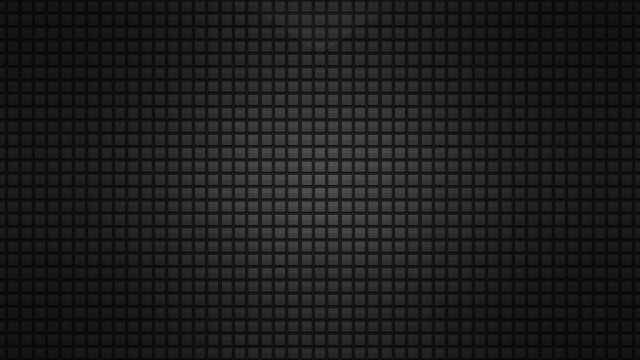
Reproduce this pattern procedurally as a WebGL 2 fragment shader.

```glsl
#version 300 es
precision highp float;

uniform vec2 u_resolution;
out vec4 fragColor;

const float PI = 3.14159265;
const vec2 TILE_COUNT = vec2(48.0, 27.0);
const vec2 GRID_SHIFT = vec2(0.5, 0.0);      // columns are centred on the side edges
const float TILE_HALF = 0.375;               // in cells
const float TILE_CORNER = 0.07;
const vec3 FACE_DIM = vec3(0.055);
const vec3 FACE_LIT = vec3(0.290);
const vec3 GROOVE_DIM = vec3(0.032);
const vec3 GROOVE_LIT = vec3(0.135);
const vec2 GLOW_FALLOFF = vec2(1.4, 0.8);
const float GLOSS_STEP = 0.13;               // upper half against lower half
const float BEVEL_LIGHT = 0.12;
const float SHADOW_DEPTH = 0.45;
const vec2 SHADOW_OFFSET = vec2(0.0, -0.06);
const vec2 WEAR_PERIOD = vec2(16.0, 9.0);
const vec2 GRAIN_PERIOD = vec2(192.0, 108.0);
const float WEAR_AMOUNT = 0.08;
const float GRAIN_AMOUNT = 0.06;
const float WEDGE_DEPTH = 0.15;              // in canvas heights
const float WEDGE_HALF_WIDTH = 0.168;
const float WEDGE_SLOPE = 0.68;
const float WEDGE_FADE = 0.04;
const vec3 WEDGE_HAZE = vec3(0.025);

float hash(vec2 p) {
    vec3 q = fract(vec3(p.xyx) * 0.1031);
    q += dot(q, q.yzx + 33.33);
    return fract((q.x + q.y) * q.z);
}

vec2 gradient(vec2 lattice, vec2 period) {
    float angle = 2.0 * PI * hash(mod(lattice, period));
    return vec2(cos(angle), sin(angle));
}

// Gradient noise that wraps after one period
float gradientNoise(vec2 p, vec2 period) {
    vec2 i = floor(p);
    vec2 f = p - i;
    vec2 u = f * f * f * (f * (f * 6.0 - 15.0) + 10.0);
    vec2 e = vec2(1.0, 0.0);
    float a = dot(gradient(i, period), f);
    float b = dot(gradient(i + e.xy, period), f - e.xy);
    float c = dot(gradient(i + e.yx, period), f - e.yx);
    float d = dot(gradient(i + e.xx, period), f - e.xx);
    return mix(mix(a, b, u.x), mix(c, d, u.x), u.y);
}

float roundedBox(vec2 p, float halfSize, float corner) {
    vec2 q = abs(p) - halfSize + corner;
    return length(max(q, 0.0)) + min(max(q.x, q.y), 0.0) - corner;
}

// Faint pointed haze hanging from the top, fading out at the seam
float wedge(vec2 uv, float aspect, float pixel) {
    float depth = 1.0 - uv.y;
    float side = abs(uv.x - 0.5) * aspect;
    float d = max(depth + WEDGE_SLOPE * side - WEDGE_DEPTH, side - WEDGE_HALF_WIDTH);
    return (1.0 - smoothstep(-pixel, pixel, d)) * smoothstep(0.0, WEDGE_FADE, depth);
}

void main() {
    vec2 uv = gl_FragCoord.xy / u_resolution;
    vec2 grid = uv * TILE_COUNT + GRID_SHIFT;
    vec2 cell = floor(grid);
    vec2 p = grid - cell - 0.5;
    float pixel = TILE_COUNT.y / u_resolution.y;

    // Central light, periodic over the canvas
    vec2 fromCentre = sin(PI * (uv - 0.5));
    float glow = exp(-dot(GLOW_FALLOFF, fromCentre * fromCentre));

    // Grooves with a soft shadow below each tile
    float shadow = 1.0 - smoothstep(-0.03, 0.11,
        roundedBox(p - SHADOW_OFFSET, TILE_HALF, TILE_CORNER));
    vec3 groove = mix(GROOVE_DIM, GROOVE_LIT, glow) * (1.0 - SHADOW_DEPTH * shadow);

    // Glossy tile faces with a lit upper rim
    float d = roundedBox(p, TILE_HALF, TILE_CORNER);
    float gloss = smoothstep(-0.5 * pixel, 0.5 * pixel, p.y) - 0.5;
    float rim = smoothstep(TILE_HALF - 0.10, TILE_HALF - 0.03, p.y);
    float wear = gradientNoise((cell / TILE_COUNT) * WEAR_PERIOD + 0.5, WEAR_PERIOD);
    float shade = 1.0 + GLOSS_STEP * gloss + BEVEL_LIGHT * rim + WEAR_AMOUNT * wear;
    vec3 face = mix(FACE_DIM, FACE_LIT, glow) * shade;

    float cover = 1.0 - smoothstep(-0.5 * pixel, 0.5 * pixel, d);
    vec3 color = mix(groove, face, cover);

    // Fine grain and haze
    color *= 1.0 + GRAIN_AMOUNT * gradientNoise(uv * GRAIN_PERIOD, GRAIN_PERIOD);
    color += WEDGE_HAZE * wedge(uv, u_resolution.x / u_resolution.y, 1.0 / u_resolution.y);
    fragColor = vec4(color, 1.0);
}
```
